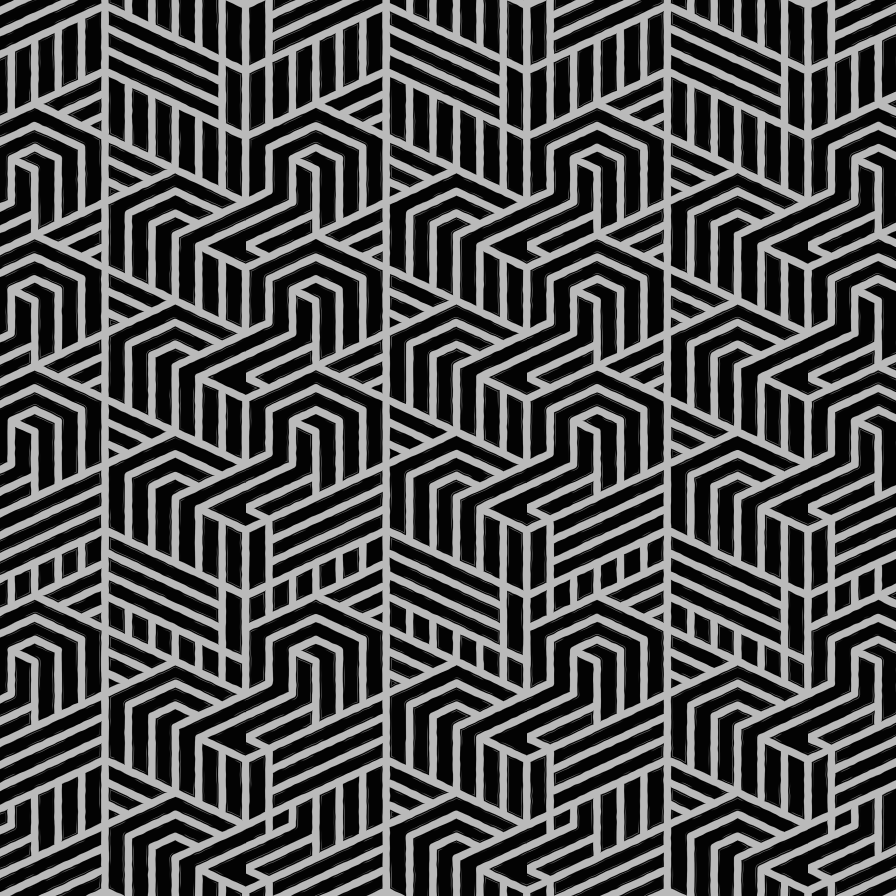
A Shadertoy shader for this pattern:

```glsl
// Interlocked isometric arches, stripes and bars in pale grey line work on black.
// Each repeat folds about its wall into two halves; sheared rows in each half pick
// an arch or a striped block, drawn as line segments on a slanted lattice.

const vec2 UNIT = vec2(0.02615, 0.0122);   // lattice step across and down
const float LEFT_WALL = 0.1172;            // first wall line
const float LEFT_PEAK = 0.1891;            // first arch peak, left half
const float RIGHT_PEAK = 0.1159;           // first arch peak, right half
const float HALF_LINE = 0.0042;
const float FRINGE_GAP = 0.0017;
const vec3 INK = vec3(0.01);
const vec3 PALE = vec3(0.73);

float hash(vec2 p) {
    vec3 q = fract(p.xyx * vec3(0.1031, 0.1030, 0.0973));
    q += dot(q, q.yzx + 33.33);
    return fract((q.x + q.y) * q.z);
}

float noise(vec2 p) {
    vec2 cell = floor(p), f = fract(p);
    f = f * f * (3.0 - 2.0 * f);
    float low = mix(hash(cell), hash(cell + vec2(1, 0)), f.x);
    float high = mix(hash(cell + vec2(0, 1)), hash(cell + vec2(1, 1)), f.x);
    return mix(low, high, f.y);
}

// Distance on the canvas to a segment given in lattice steps
float seg(vec2 p, float ax, float ay, float bx, float by) {
    vec2 a = vec2(ax, ay);
    vec2 pa = (p - a) * UNIT, ba = (vec2(bx, by) - a) * UNIT;
    return length(pa - ba * clamp(dot(pa, ba) / dot(ba, ba), 0.0, 1.0));
}

// Band of two lines that leaves an arch foot and crosses to the other half
float wing(vec2 p) {
    float d = min(seg(p, 4., 9., 6., 11.), seg(p, 3., 10., 6., 13.));
    return min(d, seg(p, 6., 13., 5., 14.));
}

float arch(vec2 p, bool right) {
    // Roof and the striped gable beside the wall
    float d = seg(p, 0., 3., 3., 0.);
    d = min(d, min(seg(p, 0., -1., 2., 1.), seg(p, 0., 1., 1., 2.)));
    // Nested arches and their outer legs
    d = min(d, min(seg(p, 1., 4., 3., 2.), seg(p, 2., 5., 3., 4.)));
    d = min(d, min(seg(p, 3., 2., 5., 4.), seg(p, 3., 4., 4., 5.)));
    d = min(d, seg(p, 3., 6., 4., 5.));
    for (float i = 1.0; i < 4.0; i++) d = min(d, seg(p, i, i + 3., i, i + 9.));
    if (right) {
        // Inner legs turning into the wing
        d = min(d, min(seg(p, 5., 4., 5., 8.), seg(p, 4., 5., 4., 9.)));
        d = min(d, min(seg(p, 6., 3., 6., 9.), seg(p, 5., 8., 6., 9.)));
        return min(d, wing(p));
    }
    // Slanted arms and the block with three bars
    d = min(d, min(seg(p, 4., 5., 6., 3.), seg(p, 4., 7., 6., 5.)));
    d = min(d, seg(p, 4., 7., 6., 9.));
    for (float i = 4.0; i < 7.0; i++) d = min(d, seg(p, i, i + 3., i, i + 9.));
    return d;
}

// Slanted stripes above upright bars
float stripes(vec2 p, bool winged) {
    float d = min(seg(p, 0., 3., 6., 9.), seg(p, 5., 2., 5., 8.));
    d = min(d, min(seg(p, 0., -1., 5., 4.), seg(p, 0., 1., 5., 6.)));
    d = min(d, seg(p, 6., 3., 6., winged ? 9. : 15.));
    for (float i = 1.0; i < 6.0; i++) {
        float foot = winged && i > 3.5 ? 5.0 : 9.0;
        d = min(d, seg(p, i, i + 3., i, i + foot));
    }
    return winged ? min(d, wing(p)) : d;
}

// Start and height of the sheared row at a given depth; one row is cut short
vec2 rowAt(float depth) {
    if (depth < 36.0) return vec2(floor(depth / 12.0) * 12.0, 12.0);
    if (depth < 45.0) return vec2(36.0, 9.0);
    return vec2(45.0 + floor((depth - 45.0) / 12.0) * 12.0, 12.0);
}

float lineDistance(vec2 uv) {
    float across = mod((uv.x - LEFT_WALL) / UNIT.x, 12.0);
    bool right = across > 6.0;
    float w = min(across, 12.0 - across);
    float v = (1.0 - uv.y - (right ? RIGHT_PEAK : LEFT_PEAK)) / UNIT.y;
    float depth = v - w + 3.0;
    vec2 row = rowAt(depth);
    vec2 p = vec2(w, v - row.x);
    bool late = right && row.x > 50.0;
    bool striped = row.x < 0.0 || row.x == 36.0 || late;
    float d = striped ? stripes(p, late) : arch(p, right);
    // Row edges and the wall
    float edge = min(depth - row.x, row.x + row.y - depth);
    d = min(d, edge * UNIT.x * UNIT.y / length(UNIT));
    return min(d, w * UNIT.x);
}

void mainImage(out vec4 fragColor, in vec2 fragCoord) {
    vec2 uv = fragCoord / iResolution.y;
    float soft = max(0.7 / iResolution.y, 0.0007);
    // Slightly rough edges
    float d = lineDistance(uv) + 0.0008 * (noise(uv * 170.0) - 0.5);
    float core = 1.0 - smoothstep(-soft, soft, d - HALF_LINE);
    // Thin broken fringe beside the lines
    float fringe = 1.0 - smoothstep(0.0, soft * 1.3, abs(d - HALF_LINE - FRINGE_GAP));
    fringe *= smoothstep(0.35, 0.75, noise(uv * vec2(90.0, 45.0))) * 0.4;
    fragColor = vec4(mix(INK, PALE, max(core, fringe)), 1.0);
}
```
